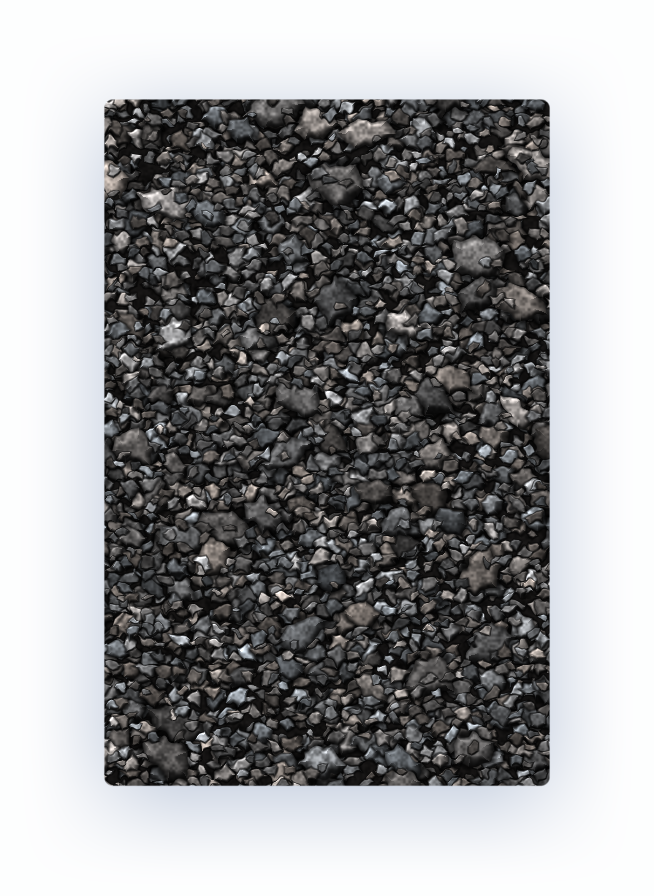
Reproduce this texture procedurally as a WebGL 1 fragment shader.

```glsl
precision highp float;
// A tall rounded card of dark crushed gravel on white, with a soft bluish shadow.
// Angular stones are cut by random facets and painted in wrapped grids, layer
// over layer, each darkening what lies beneath it. The white border tiles.
uniform vec2 u_resolution;

const float ASPECT = 374.0 / 512.0;
const float TAU = 6.2831853;
const vec2 LIGHT = vec2(-0.35, 0.94);
const vec3 PAPER = vec3(0.994, 0.995, 0.997);
const vec3 SHADOW = vec3(0.73, 0.775, 0.85);
const vec3 SOIL = vec3(0.075, 0.07, 0.068);
const vec3 WARM = vec3(1.06, 0.99, 0.94);
const vec3 COOL = vec3(0.95, 1.0, 1.05);

float hash(vec2 p, float seed) {
  vec3 q = fract(vec3(p.xyx) * vec3(0.1031, 0.1030, 0.0973) + seed * 0.1373);
  q += dot(q, q.yzx + 33.33);
  return fract((q.x + q.y) * q.z);
}

// Roughly square cells, a whole number of them each way
vec2 gridFor(float rows) {
  return vec2(floor(rows * ASPECT + 0.5), rows);
}

float noise(vec2 uv, float rows, float seed) {
  vec2 grid = gridFor(rows);
  vec2 cell = floor(uv * grid);
  vec2 f = fract(uv * grid);
  f = f * f * (3.0 - 2.0 * f);
  vec2 a = mod(cell, grid);
  vec2 b = mod(cell + 1.0, grid);
  return mix(mix(hash(a, seed), hash(vec2(b.x, a.y), seed), f.x),
             mix(hash(vec2(a.x, b.y), seed), hash(b, seed), f.x), f.y);
}

vec2 rotate(vec2 p, float angle) {
  float c = cos(angle), s = sin(angle);
  return vec2(c * p.x - s * p.y, s * p.x + c * p.y);
}

// Depth inside a faceted stone (x) and the normal of its nearest facet (yz)
vec3 facetedStone(vec2 q, vec2 id, float seed) {
  vec3 nearest = vec3(9.0, 0.0, 0.0);
  for (int k = 0; k < 6; k++) {
    float h = hash(id, seed + 11.0 + float(k));
    float angle = (float(k) + 0.75 * h) * TAU / 6.0;
    vec2 normal = vec2(cos(angle), sin(angle));
    float depth = 0.7 + 0.35 * fract(h * 17.0) - dot(q, normal);
    if (depth < nearest.x) nearest = vec3(depth, normal);
  }
  return nearest;
}

// Paints one grid of stones over the ground; lower rows lie in front
vec3 stoneLayer(vec3 ground, vec2 uv, float rows, float density, float seed, float grain) {
  vec2 grid = gridFor(rows);
  vec2 home = floor(uv * grid);
  float pixel = rows / u_resolution.y;
  for (int j = 0; j < 3; j++) {
    for (int i = 0; i < 3; i++) {
      vec2 cell = home + vec2(float(i) - 1.0, 1.0 - float(j));
      vec2 id = mod(cell, grid);
      if (hash(id, seed) > density) continue;

      // Place, turn and flatten the stone
      vec2 jitter = vec2(hash(id, seed + 1.0), hash(id, seed + 2.0)) - 0.5;
      float radius = mix(0.4, 0.72, hash(id, seed + 3.0));
      float turn = 1.5 * (hash(id, seed + 4.0) - 0.5);
      float flatness = mix(1.1, 1.75, hash(id, seed + 5.0));
      vec2 q = rotate(uv * grid - cell - 0.5 - 0.7 * jitter, turn) / radius;
      q.y *= flatness;
      if (dot(q, q) > 2.6) continue;
      vec3 stone = facetedStone(q, id, seed);

      // Lit sides, flatter top, dark rim
      float side = 0.78 + 0.6 * dot(stone.yz, rotate(LIGHT, turn));
      float light = mix(side, 1.0, smoothstep(0.12, 0.5, stone.x));
      light *= mix(0.55, 1.0, smoothstep(0.0, 0.22, stone.x));
      float shade = hash(id, seed + 6.0);
      float albedo = mix(0.22, 0.52, shade) + 0.18 * pow(shade, 8.0);
      vec3 tint = mix(COOL, WARM, hash(id, seed + 7.0));
      vec3 color = tint * albedo * light * grain;

      // Contact shadow below, then the stone itself
      ground *= 1.0 - 0.6 * smoothstep(-0.35, 0.0, stone.x);
      float edge = pixel / radius;
      ground = mix(ground, color, smoothstep(-edge, edge, stone.x));
    }
  }
  return ground;
}

vec3 gravel(vec2 uv) {
  vec2 wobble = vec2(noise(uv, 130.0, 1.0), noise(uv, 130.0, 2.0)) - 0.5;
  vec2 rough = uv + 0.007 * wobble;
  float grain = 0.5 + 0.5 * noise(uv, 150.0, 3.0) + 0.5 * noise(uv, 330.0, 4.0);
  vec3 color = SOIL * grain;
  color = stoneLayer(color, rough, 70.0, 0.95, 20.0, grain);
  color = stoneLayer(color, rough, 42.0, 0.72, 50.0, grain);
  color = stoneLayer(color, rough, 58.0, 0.4, 80.0, grain);
  color = stoneLayer(color, rough, 23.0, 0.2, 110.0, grain);
  color = stoneLayer(color, rough, 76.0, 0.28, 140.0, grain);
  return color;
}

float roundedBox(vec2 p, vec2 halfSize, float radius) {
  vec2 d = abs(p) - halfSize + radius;
  return length(max(d, 0.0)) + min(max(d.x, d.y), 0.0) - radius;
}

void main() {
  vec2 uv = gl_FragCoord.xy / u_resolution;
  vec2 p = (uv - vec2(0.5, 0.506)) * vec2(ASPECT, 1.0);
  vec2 card = vec2(0.2487, 0.383);

  // Blurred shadow, slightly lowered, gone before the canvas edge
  vec2 fade = 1.0 - smoothstep(-0.1, 0.1, abs(p + vec2(0.0, 0.018)) - card);
  vec3 color = mix(PAPER, SHADOW, fade.x * fade.y);

  float pixel = 1.0 / u_resolution.y;
  float outside = roundedBox(p, card, 0.01);
  if (outside < pixel) {
    color = mix(gravel(uv), color, smoothstep(-pixel, pixel, outside));
  }
  gl_FragColor = vec4(color, 1.0);
}
```
